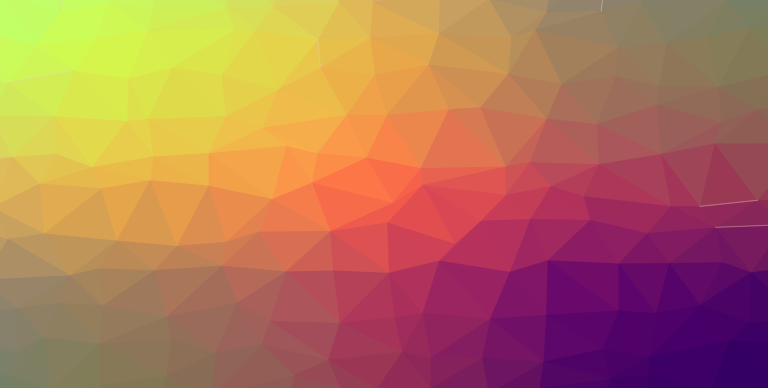
Give the GLSL for this background, as a WebGL 2 fragment shader.

```glsl
#version 300 es
precision highp float;

uniform vec2 u_resolution;
out vec4 outColor;

const vec2 GRID = vec2(14.0, 10.0);
const float JITTER = 0.72;
const float SEAM_CHANCE = 0.05;
const vec3 SEAM_COLOR = vec3(0.92, 0.78, 0.72);

vec2 hash22(vec2 p) {
    vec3 q = fract(p.xyx * vec3(0.1031, 0.1030, 0.0973));
    q += dot(q, q.yzx + 33.33);
    return fract((q.xx + q.yz) * q.zy);
}

// Lime to orange, coral, plum and indigo
vec3 palette(float t) {
    vec3 stops[9] = vec3[9](
        vec3(0.74, 1.00, 0.43), vec3(0.83, 0.98, 0.30), vec3(0.87, 0.86, 0.29),
        vec3(0.97, 0.68, 0.29), vec3(1.00, 0.38, 0.28), vec3(0.74, 0.21, 0.36),
        vec3(0.41, 0.03, 0.42), vec3(0.28, 0.00, 0.41), vec3(0.17, 0.00, 0.37));
    float s = clamp(t, 0.0, 1.0) * 8.0;
    int i = int(min(s, 7.0));
    return mix(stops[i], stops[i + 1], s - float(i));
}

// Average of a horizontal and a vertical ramp
vec3 meshColor(vec2 p, float aspect) {
    return 0.5 * (palette(p.x / aspect) + palette(1.0 - p.y));
}

vec2 meshVertex(vec2 id, vec2 cellSize) {
    return (id + (hash22(id + 17.0) - 0.5) * JITTER) * cellSize;
}

// Signed distance to a line, positive on its left
float edgeDistance(vec2 p, vec2 a, vec2 b) {
    vec2 e = b - a;
    vec2 v = p - a;
    return (e.x * v.y - e.y * v.x) / length(e);
}

float segmentDistance(vec2 p, vec2 a, vec2 b) {
    vec2 e = b - a;
    vec2 v = p - a;
    return length(v - e * clamp(dot(v, e) / dot(e, e), 0.0, 1.0));
}

// Flat facet colour with its coverage in alpha
vec4 facet(vec2 p, vec2 a, vec2 b, vec2 c, float aspect, float pixel) {
    float d = min(edgeDistance(p, a, b), min(edgeDistance(p, b, c), edgeDistance(p, c, a)));
    float coverage = clamp(0.5 + d / pixel, 0.0, 1.0);
    return vec4(meshColor((a + b + c) / 3.0, aspect), 1.0) * coverage;
}

void main() {
    vec2 p = gl_FragCoord.xy / u_resolution.y;
    float aspect = u_resolution.x / u_resolution.y;
    float pixel = 1.0 / u_resolution.y;
    vec2 cellSize = vec2(aspect, 1.0) / GRID;
    vec2 home = floor(p / cellSize);
    vec4 sum = vec4(0.0);
    float seam = 0.0;

    // Split each nearby quad along its shorter diagonal
    for (int y = -1; y <= 1; y++) {
        for (int x = -1; x <= 1; x++) {
            vec2 id = home + vec2(x, y);
            vec2 a = meshVertex(id, cellSize);
            vec2 b = meshVertex(id + vec2(1.0, 0.0), cellSize);
            vec2 c = meshVertex(id + vec2(1.0, 1.0), cellSize);
            vec2 d = meshVertex(id + vec2(0.0, 1.0), cellSize);
            if (distance(a, c) < distance(b, d)) {
                sum += facet(p, a, b, c, aspect, pixel);
                sum += facet(p, a, c, d, aspect, pixel);
            } else {
                sum += facet(p, a, b, d, aspect, pixel);
                sum += facet(p, b, c, d, aspect, pixel);
            }

            // Rare pale hairline between facets
            vec2 chance = hash22(id + 71.0);
            vec2 seamEnd = chance.y < 0.5 ? b : d;
            float line = 1.0 - smoothstep(0.0, max(pixel, 0.003), segmentDistance(p, a, seamEnd));
            seam = max(seam, line * step(chance.x, SEAM_CHANCE));
        }
    }

    vec3 color = sum.rgb / max(sum.a, 0.001);
    outColor = vec4(mix(color, SEAM_COLOR, 0.4 * seam), 1.0);
}
```
